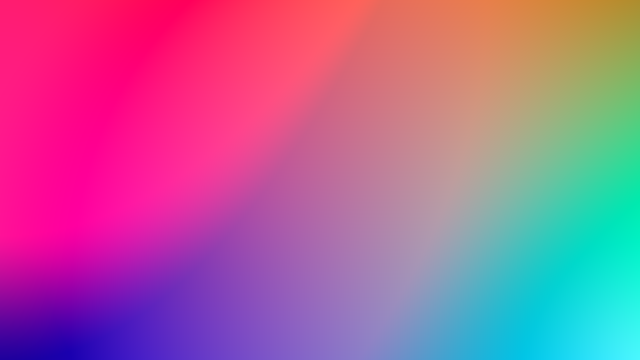
Give the GLSL for this background, as a WebGL 1 fragment shader.

```glsl
precision highp float;

uniform vec2 u_resolution;

#define PINK_RED 1.0
#define MID_RED 0.91
#define GREEN_SLOPE 1.09
#define GREEN_TOP 0.59
#define FOLD_GREEN 0.11
#define BLUE_TOP 0.353
#define GLOW_RED 0.29
#define GLOW_RADIUS 0.33
#define EASE 0.4

// Ramp from 0 to 1 with slightly softened ends
float softRamp(float start, float end, float x) {
    float k = clamp((x - start) / (end - start), 0.0, 1.0);
    return mix(k, k * k * (3.0 - 2.0 * k), EASE);
}

// Share of the middle band: 0 in the pink field, 1 past its curved edge
float pinkEdge(float x, float depth) {
    float ridge = 0.655 - 2.1 * x * x;
    float width = max(0.355 - 0.7 * x * x, 0.05);
    return softRamp(ridge, ridge + width, depth);
}

// Red: pink field, violet to orange band, then a fall towards cyan
float redField(float x, float depth, float edge) {
    float left = max(0.58 - x, 0.0);
    float band = MID_RED - 0.295 * depth - 0.078 * depth * depth;
    band -= 2.0 * left * left * smoothstep(0.4, 0.8, depth);
    float red = mix(PINK_RED, max(band, 0.1), edge);
    float fallStart = 0.76 - 0.2 * depth * depth;
    float fallEnd = 1.6 - 1.45 * depth + 0.67 * depth * depth;
    return red * (1.0 - softRamp(fallStart, fallEnd, x));
}

// Green: rises to the right of a bent crease, with a faint fold on its left
float greenField(float x, float depth, float edge) {
    float topWeight = pow(1.0 - depth, 3.0);
    float offset = x - 0.11 - 0.19 * topWeight;
    float rise = max(offset, 0.0);
    float topRise = GREEN_TOP * (1.0 - exp(-4.0 * rise));
    float green = mix(GREEN_SLOPE * rise, topRise, topWeight);
    float fold = smoothstep(0.0, 0.2, -offset);
    return green + FOLD_GREEN * fold * (1.0 - edge);
}

// Blue: deepens downwards, with corrections along both sides
float blueField(float x, float depth) {
    float blue = BLUE_TOP + 0.608 * depth - 0.176 * depth * depth;
    float leftSide = 1.0 - smoothstep(0.0, 0.24, x);
    float rightSide = smoothstep(0.6, 1.0, x);
    blue += leftSide * (0.086 - 0.255 * depth);
    return blue + rightSide * (0.39 * depth - 0.176);
}

void main() {
    vec2 uv = gl_FragCoord.xy / u_resolution;
    float depth = 1.0 - uv.y;
    float edge = pinkEdge(uv.x, depth);

    vec3 color = vec3(
        redField(uv.x, depth, edge),
        greenField(uv.x, depth, edge),
        blueField(uv.x, depth));

    // Pale glow in the lower right corner
    float aspect = u_resolution.x / u_resolution.y;
    float cornerDistance = length((uv - vec2(1.0, 0.0)) * vec2(aspect, 1.0));
    color.r += GLOW_RED * (1.0 - softRamp(0.0, GLOW_RADIUS, cornerDistance));

    gl_FragColor = vec4(clamp(color, 0.0, 1.0), 1.0);
}
```
